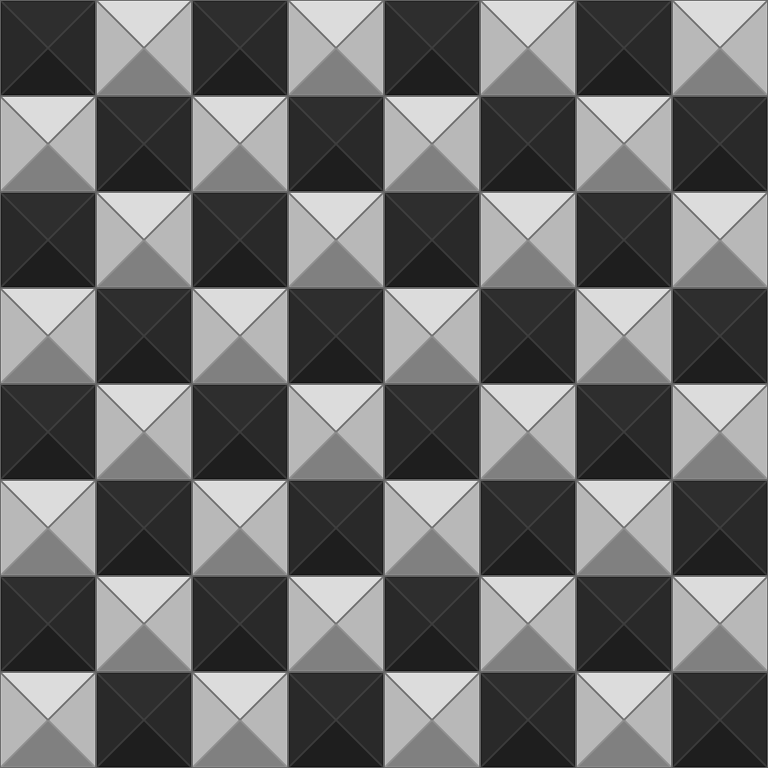
This pattern is drawn by a three.js fragment shader. Its source:

```glsl
// Checkerboard of shaded pyramid studs, alternating pale and charcoal, with thin grey joints.
varying vec2 vUv;

const float REPEATS = 8.0;       // studs across and up
const float SOFT = 0.012;        // edge softness, in studs
const float JOINT_HALF = 0.009;  // half width of the joints
const float CREASE_HALF = 0.003; // half width of the diagonal creases
const float RIM_WIDTH = 0.024;   // bevel beside the joints

// Coverage of a line at distance d from its centre
float stroke(float d, float halfWidth) {
  return 1.0 - smoothstep(halfWidth, halfWidth + SOFT, d);
}

// Tones are top, side and bottom facets; p is centred on the stud
float pyramid(vec2 p, vec3 tones) {
  float top = smoothstep(-SOFT, SOFT, p.y - abs(p.x));
  float bottom = smoothstep(-SOFT, SOFT, -p.y - abs(p.x));
  return mix(mix(tones.y, tones.x, top), tones.z, bottom);
}

// Diagonal creases, with separate tones above and below the apex
float creased(vec2 p, float shade, float upper, float lower) {
  float d = abs(abs(p.x) - abs(p.y)) * 0.7071;
  float tone = mix(lower, upper, smoothstep(-SOFT, SOFT, p.y));
  return mix(shade, tone, stroke(d, CREASE_HALF));
}

void main() {
  vec2 grid = vUv * REPEATS;
  vec2 id = floor(grid);
  vec2 p = fract(grid) - 0.5;
  float dark = mod(id.x + id.y, 2.0);

  // Facets and creases
  vec3 tones = mix(vec3(0.863, 0.722, 0.502), vec3(0.180, 0.162, 0.118), dark);
  float shade = pyramid(p, tones);
  shade = creased(p, shade, mix(0.42, 0.25, dark), mix(0.56, 0.235, dark));

  // Narrow bevel, then the joint between studs
  float edge = 0.5 - max(abs(p.x), abs(p.y));
  shade += mix(0.05, -0.06, dark) * stroke(edge, RIM_WIDTH - SOFT);
  shade = mix(shade, 0.40, stroke(edge, JOINT_HALF - 0.5 * SOFT));

  gl_FragColor = vec4(vec3(shade), 1.0);
}
```
